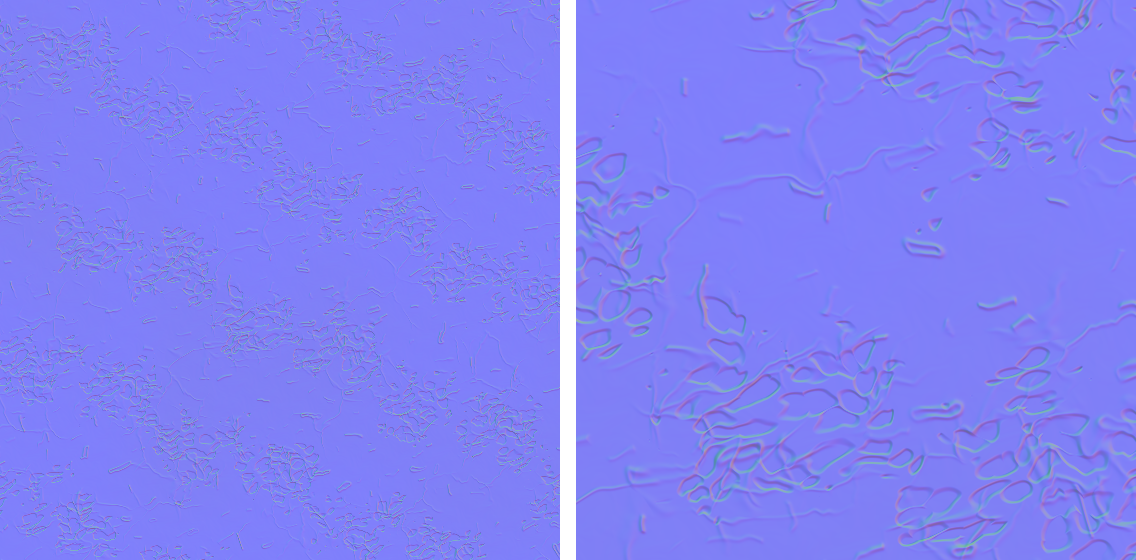
Left, the full canvas; right, a detail of the centre.
Write a WebGL 1 fragment shader that draws this texture map.

```glsl
precision highp float;
// Tangent-space normal map of weathered plaster: broken cracks, ragged scratches and flaked patches.
uniform vec2 u_resolution;

const float SAMPLE_STEP = 0.001;
const float RELIEF = 0.0017;
const float FLAT_BLUE = 0.984;
const float TILT_TINT = 0.2;
const float STEEP_SHADE = 0.62;

vec2 hash2(vec2 p) {
  vec2 k = vec2(dot(p, vec2(127.1, 311.7)), dot(p, vec2(269.5, 183.3)));
  return fract(sin(k) * 43758.5);
}

vec2 rotate(vec2 p, float angle) {
  float c = cos(angle), s = sin(angle);
  return vec2(c * p.x + s * p.y, c * p.y - s * p.x);
}

// Layered sines that bend each other, roughly -2..2
vec2 turbulence(vec2 p) {
  vec2 sum = vec2(0.0);
  float amplitude = 1.0;
  for (int i = 0; i < 4; i++) {
    p = rotate(p, 1.1) * 1.7 + 2.3;
    p += 0.7 * sin(p.yx * 0.8 + float(i));
    sum += amplitude * sin(p);
    amplitude *= 0.55;
  }
  return sum;
}

// Distances to the nearest and second nearest cell points
vec2 cellular(vec2 p) {
  vec2 cell = floor(p), nearest = vec2(8.0);
  for (int y = -1; y <= 1; y++) {
    for (int x = -1; x <= 1; x++) {
      vec2 id = cell + vec2(float(x), float(y));
      float d = length(id + hash2(id) - p);
      nearest.y = min(nearest.y, max(nearest.x, d));
      nearest.x = min(nearest.x, d);
    }
  }
  return nearest;
}

float ridge(float d, float width) {
  return exp(-d * d / (width * width));
}

float cracks(vec2 p, float density, float width) {
  vec2 f = cellular(p * density);
  return ridge((f.y - f.x) * 0.5 / density, width);
}

// Tilted strokes and a few small closed loops, one candidate per cell
float scratches(vec2 p, float density, float tilt) {
  vec2 cell = floor(p * density);
  float height = 0.0;
  for (int y = -1; y <= 1; y++) {
    for (int x = -1; x <= 1; x++) {
      vec2 id = cell + vec2(float(x), float(y));
      vec2 shape = hash2(id + 17.0), kind = hash2(id + 53.0);
      float angle = tilt + (shape.x - 0.5) * 0.7 + step(0.75, kind.x) * 1.4;
      vec2 q = rotate(p - (id + hash2(id)) / density, angle);
      float halfLength = mix(0.003, 0.017, shape.y * shape.y);
      q.x -= clamp(q.x, -halfLength, halfLength);
      float loopRadius = 0.003 * step(0.85, kind.y);
      height = max(height, ridge(length(q) - loopRadius, 0.0016));
    }
  }
  return height;
}

// Elongated flakes that shrink away as wear drops to zero
float chips(vec2 p, vec2 density, float tilt, float wear) {
  float d = cellular(rotate(p, tilt) * density).x;
  float radius = mix(-0.2, 0.36, wear);
  return 1.0 - smoothstep(radius, radius + 0.16, d);
}

float plasterHeight(vec2 p) {
  vec2 fray = turbulence(p * 46.0);
  vec2 ragged = p + 0.0045 * fray;
  vec2 wandering = ragged + 0.012 * turbulence(p * 7.0);
  vec2 wear = turbulence(p * 15.0 + 4.0) + 0.3 * fray.yx;
  float worn = smoothstep(-0.3, 1.2, wear.x);
  float cracked = smoothstep(-0.2, 0.9, wear.y);
  float broken = smoothstep(-0.7, 0.6, fray.x);

  float height = 0.4 * cracked * cracks(wandering, 13.0, 0.0014);
  height += 0.7 * worn * broken * cracks(wandering + 3.0, 29.0, 0.0014);
  height += 0.85 * mix(0.3, 1.0, broken) * scratches(p + 0.7 * (ragged - p), 21.0, 0.22);
  height -= 0.9 * chips(ragged, vec2(40.0, 74.0), 0.3, worn);
  height += 0.04 * turbulence(p * 85.0).x;
  return height;
}

void main() {
  vec2 p = gl_FragCoord.xy / u_resolution;

  // Surface slope from neighbouring heights
  float here = plasterHeight(p);
  float right = plasterHeight(p + vec2(SAMPLE_STEP, 0.0));
  float above = plasterHeight(p + vec2(0.0, SAMPLE_STEP));
  vec2 slope = vec2(right - here, above - here) * RELIEF / SAMPLE_STEP;
  vec3 normal = normalize(vec3(-slope, 1.0));

  // Muted encoding: steep edges turn grey, with broad soft scuffing
  float steepness = 1.0 - normal.z;
  float scuff = smoothstep(-0.4, 1.6, turbulence(p * 4.0 + 9.0).x);
  vec3 color = vec3(0.5 + TILT_TINT * normal.xy, FLAT_BLUE);
  color.g += 0.1 * steepness;
  color.b -= STEEP_SHADE * steepness + 0.022 * scuff;
  gl_FragColor = vec4(color, 1.0);
}
```
